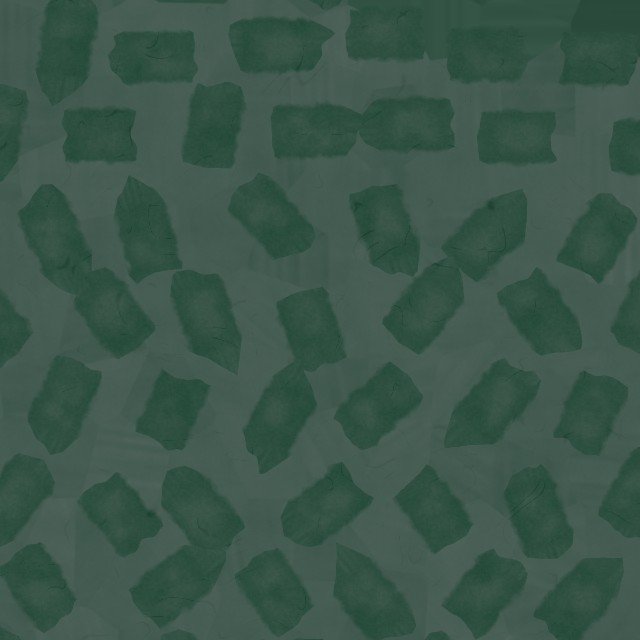
Give the GLSL for this texture, as a Shadertoy shader.

```glsl
// Dark green worn strips scattered over a grey-green ground of streaked facets.
// Strips sit on a jittered brick grid, with fuzzy long sides and crisp pointed
// ends; smooth Voronoi facets, layered noise and thin scratches add the wear.

float hash(vec2 p) {
    vec3 q = fract(vec3(p.xyx) * 0.1031);
    q += dot(q, q.yzx + 33.33);
    return fract((q.x + q.y) * q.z);
}

vec2 hash2(vec2 p) {
    return vec2(hash(p), hash(p + vec2(71.0, 23.0)));
}

float noise(vec2 p) {
    vec2 cell = floor(p), f = fract(p);
    f = f * f * (3.0 - 2.0 * f);
    return mix(mix(hash(cell), hash(cell + vec2(1, 0)), f.x),
               mix(hash(cell + vec2(0, 1)), hash(cell + vec2(1, 1)), f.x), f.y);
}

float fbm(vec2 p) {
    float sum = 0.0, gain = 0.5;
    for (int i = 0; i < 5; i++) {
        sum += gain * noise(p);
        p = mat2(1.6, 1.2, -1.2, 1.6) * p + 7.3;
        gain *= 0.5;
    }
    return sum;
}

vec2 turn(vec2 p, float angle) {
    float c = cos(angle), s = sin(angle);
    return vec2(c * p.x + s * p.y, c * p.y - s * p.x);
}

// Smooth Voronoi facets: x = tone with streaks, y = dark facets on the top edge
vec2 facets(vec2 uv) {
    vec2 p = uv * 9.0, sum = vec2(0.0);
    float total = 1e-30;
    for (int j = -1; j <= 1; j++)
    for (int i = -1; i <= 1; i++) {
        vec2 id = floor(p) + vec2(i, j);
        vec2 seed = id + 0.5 + 0.8 * (hash2(id) - 0.5);
        float weight = exp(-120.0 * (distance(p, seed) - 0.4));
        float pick = hash(id + 40.0);
        float angle = seed.y > 5.5 ? 1.5708 * floor(pick * 2.0) : pick * 3.1416;
        vec2 q = turn(uv, angle);
        float streak = noise(vec2(q.x * 5.0, q.y * 110.0) + id * 9.0) - 0.5;
        float tone = hash(id + 90.0) - 0.5 + streak * hash(id + 60.0);
        float dark = step(8.5, seed.y) * step(0.4, hash(id + 15.0));
        sum += weight * vec2(tone, dark);
        total += weight;
    }
    return sum / total;
}

// Strips: x = cover, y = worn core, z = streaks near the ends
vec3 strips(vec2 uv) {
    vec3 best = vec3(0.0);
    float fuzz = fbm(uv * 70.0) - 0.5;
    for (int j = -1; j <= 1; j++)
    for (int i = -1; i <= 1; i++) {
        float row = floor(uv.y * 7.0) + float(j);
        float shift = 0.5 * mod(row, 2.0);
        vec2 id = vec2(floor(uv.x * 6.0 - shift) + float(i), row);
        vec2 centre = (id + vec2(shift, 0.0) + 0.5 + 0.28 * (hash2(id) - 0.5)) / vec2(6, 7);

        // Level or upright strips near the top, slanted ones below
        float pick = hash(id + 33.0);
        float slant = (pick < 0.5 ? 0.95 : -1.05) + 0.7 * (hash(id + 50.0) - 0.5);
        float level = pick < 0.65 ? 0.0 : 1.4;
        vec2 q = turn(uv - centre, centre.y > 0.66 ? level : slant);

        // Each end has its own point, skew and chipped outline
        vec2 endId = id + (q.x < 0.0 ? vec2(17, 31) : vec2(53, 11));
        float tip = mix(-0.01, 0.05, pow(hash(endId), 1.4));
        float skew = 0.04 * (hash(endId + 5.0) - 0.5);
        float chip = 0.014 * (noise(vec2(q.y * 55.0, hash(endId) * 40.0)) - 0.5);
        float along = abs(q.x) - 0.059 - tip * (1.0 - abs(q.y - skew) / 0.046) + chip;
        float corner = abs(q.x) * 0.5 + abs(q.y) - 0.067;
        float side = abs(q.y) - 0.041;
        float cover = 1.0 - smoothstep(-0.006, 0.005, side + fuzz * 0.014);
        cover *= 1.0 - smoothstep(-0.001, 0.001, max(along, corner));

        if (cover > best.x) {
            float core = smoothstep(0.045, 0.008, abs(q.y)) * smoothstep(0.07, 0.015, abs(q.x));
            float streak = noise(vec2(q.x * 9.0, q.y * 190.0) + id * 7.0);
            best = vec3(cover, core, streak * smoothstep(0.045, 0.065, abs(q.x)));
        }
    }
    return best;
}

// Short thin cracks along noise contours, broken up by a second noise
float scratches(vec2 uv) {
    float line = abs(noise(uv * 26.0 + 3.0 * noise(uv * 12.0)) - 0.5);
    return smoothstep(0.022, 0.0, line) * smoothstep(0.55, 0.75, noise(uv * 38.0 + 19.0));
}

void mainImage(out vec4 fragColor, in vec2 fragCoord) {
    vec2 uv = fragCoord / iResolution.xy;
    vec2 facet = facets(uv);
    vec3 strip = strips(uv);
    float mottle = fbm(uv * 28.0) - 0.5;
    float grain = noise(uv * 400.0) - 0.5;
    float crack = scratches(uv);

    // Pale ground
    vec3 ground = vec3(0.272, 0.363, 0.322);
    ground += vec3(0.035, 0.026, 0.030) * (facet.x + mottle) + 0.008 * grain;
    ground -= 0.022 * crack;
    vec3 topGreen = vec3(0.18, 0.31, 0.25) + 0.04 * facet.x;
    ground = mix(ground, topGreen, facet.y);

    // Dark strips, greyer where worn in the middle
    float worn = clamp(strip.y * (0.55 + 1.8 * mottle) + 0.15 + 0.5 * mottle, 0.0, 1.0);
    vec3 green = mix(vec3(0.153, 0.298, 0.233), vec3(0.225, 0.338, 0.287), worn);
    green += vec3(0.05, 0.03, 0.04) * strip.z + 0.022 * grain;
    green -= vec3(0.05, 0.045, 0.045) * crack;

    fragColor = vec4(mix(ground, green, strip.x), 1.0);
}
```
